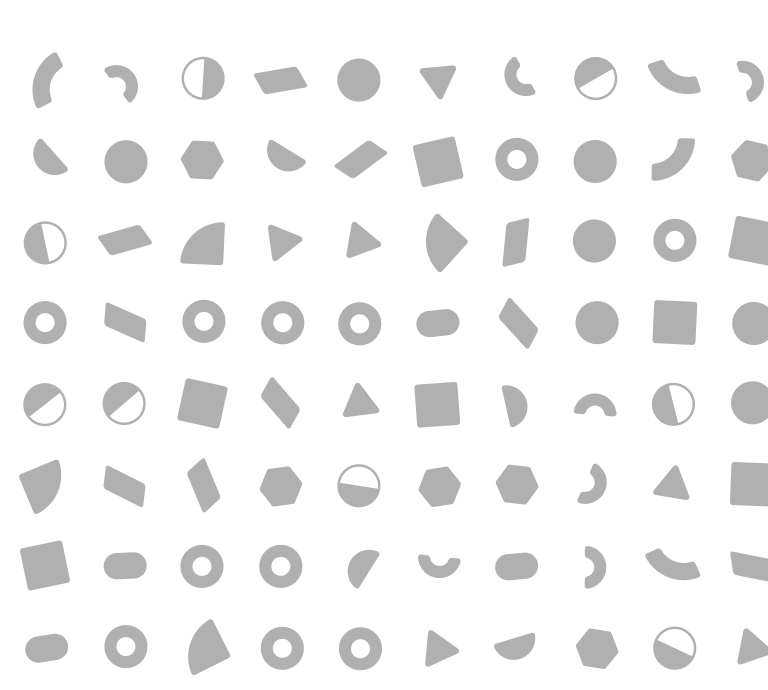
Write a Shadertoy shader that draws this pattern.

```glsl
// Rows of small grey geometric shapes on white, each turned and nudged at random.
// Cells are shuffled by ranking their hashes, so every kind of shape appears a
// fixed number of times; each kind is a signed distance with rounded corners.

const vec3 PAPER = vec3(1.0);
const vec3 INK = vec3(0.69);
const ivec2 GRID = ivec2(10, 8);             // columns, rows
const vec2 PITCH = vec2(0.1138, 0.1178);     // cell size, in canvas heights
const vec2 MARGIN = vec2(0.0098, 0.0556);    // left and top margins
const float UNIT = 0.0312;                   // disc radius, in canvas heights
const float CORNER = 0.14;                   // corner radius, in units
const float OUTLINE = 0.115;                 // line width of half-filled discs
const float JITTER = 0.07;                   // largest nudge, in units
const float TILT = 0.26;                     // largest tilt of upright shapes
const float SEED = 3.0;
const float TAU = 6.28319;

const int SQUARE = 0, HEXAGON = 1, PILL = 2, TRIANGLE = 3, SLANTED = 4, RING = 5,
          DISC = 6, HALF_RING = 7, ARC = 8, HALF_DISC = 9, HALF_FILLED = 10, SECTOR = 11;
const int KINDS = 12;
const int COUNTS[KINDS] = int[KINDS](7, 6, 4, 7, 10, 11, 7, 7, 4, 5, 8, 4);

float hash(vec2 p) {
    return fract(sin(dot(p, vec2(12.9898, 78.233))) * 43758.5453);
}

// Intersection of two distances with a rounded corner
float roundMax(float a, float b) {
    vec2 d = vec2(a, b) + CORNER;
    return min(max(d.x, d.y), 0.0) + length(max(d, 0.0)) - CORNER;
}

float polygon(vec2 p, float sides, float apothem) {
    float wedge = TAU / sides;
    float a = atan(p.y, p.x);
    a -= wedge * floor(a / wedge + 0.5);
    vec2 q = length(p) * vec2(cos(a), sin(a));
    float inner = apothem - CORNER;
    float halfSide = inner * tan(0.5 * wedge);
    float edge = q.x - inner;
    float dist = length(vec2(edge, q.y - clamp(q.y, -halfSide, halfSide)));
    return (edge > 0.0 ? dist : edge) - CORNER;
}

float pill(vec2 p) {
    const float radius = 0.61;
    p.x -= clamp(p.x, radius - 1.0, 1.0 - radius);
    return length(p) - radius;
}

float parallelogram(vec2 p) {
    const float slant = 0.36;
    float across = abs(p.x - slant * p.y) - 1.03;
    return roundMax(abs(p.y) - 0.52, across * inversesqrt(1.0 + slant * slant));
}

float band(vec2 p, float inner, float outer) {
    return abs(length(p) - 0.5 * (inner + outer)) - 0.5 * (outer - inner);
}

// Right-angled wedge opening along +y
float quarterWedge(vec2 p) {
    return roundMax((p.x - p.y) * 0.70711, (-p.x - p.y) * 0.70711);
}

float shapeDistance(int kind, vec2 p) {
    vec2 halfP = p + vec2(0.0, 0.5);         // centres the half shapes
    vec2 quarterP = p + vec2(0.0, 1.414);    // centres the quarter shapes
    if (kind == SQUARE) return polygon(p, 4.0, 1.0);
    if (kind == HEXAGON) return polygon(p.yx, 6.0, 0.88);
    if (kind == PILL) return pill(p);
    if (kind == TRIANGLE) return polygon(p, 3.0, 0.55);
    if (kind == SLANTED) return parallelogram(p);
    if (kind == RING) return band(p, 0.44, 1.0);
    if (kind == DISC) return length(p) - 1.0;
    if (kind == HALF_RING) return roundMax(band(halfP, 0.44, 1.0), -halfP.y);
    if (kind == ARC) return roundMax(band(quarterP, 1.2, 2.0), quarterWedge(quarterP));
    if (kind == HALF_DISC) return roundMax(length(halfP) - 1.0, -halfP.y);
    if (kind == HALF_FILLED)
        return min(band(p, 1.0 - OUTLINE, 1.0), max(length(p) - 1.0, -p.y));
    return roundMax(length(quarterP) - 2.0, quarterWedge(quarterP));
}

// Rank of the cell's hash among all cells, looked up in the running counts
int kindOfCell(vec2 cell) {
    float own = hash(cell + SEED);
    int rank = 0;
    for (int y = 0; y < GRID.y; y++)
        for (int x = 0; x < GRID.x; x++)
            if (hash(vec2(x, y) + SEED) < own) rank++;
    int kind = 0;
    for (int total = COUNTS[0]; kind < KINDS - 1 && rank >= total; total += COUNTS[kind])
        kind++;
    return kind;
}

void mainImage(out vec4 fragColor, in vec2 fragCoord) {
    // Canvas heights, measured from the top left
    vec2 pos = vec2(fragCoord.x, iResolution.y - fragCoord.y) / iResolution.y;
    vec2 grid = (pos - MARGIN) / PITCH;
    vec2 cell = floor(grid);
    fragColor = vec4(PAPER, 1.0);
    if (any(lessThan(cell, vec2(0.0))) || any(greaterThanEqual(cell, vec2(GRID)))) return;

    // Local frame of the cell, nudged and turned
    int kind = kindOfCell(cell);
    vec2 p = (grid - cell - 0.5) * PITCH / UNIT;
    p -= JITTER * (2.0 * vec2(hash(cell + 17.3), hash(cell + 41.9)) - 1.0);
    float spin = hash(cell + 71.7) - 0.5;
    float angle = kind <= PILL ? 2.0 * TILT * spin : TAU * spin;
    float c = cos(angle), s = sin(angle);
    p = mat2(c, -s, s, c) * p;

    float pixel = 1.0 / (UNIT * iResolution.y);
    float cover = clamp(0.5 - shapeDistance(kind, p) / pixel, 0.0, 1.0);
    fragColor.rgb = mix(PAPER, INK, cover);
}
```
